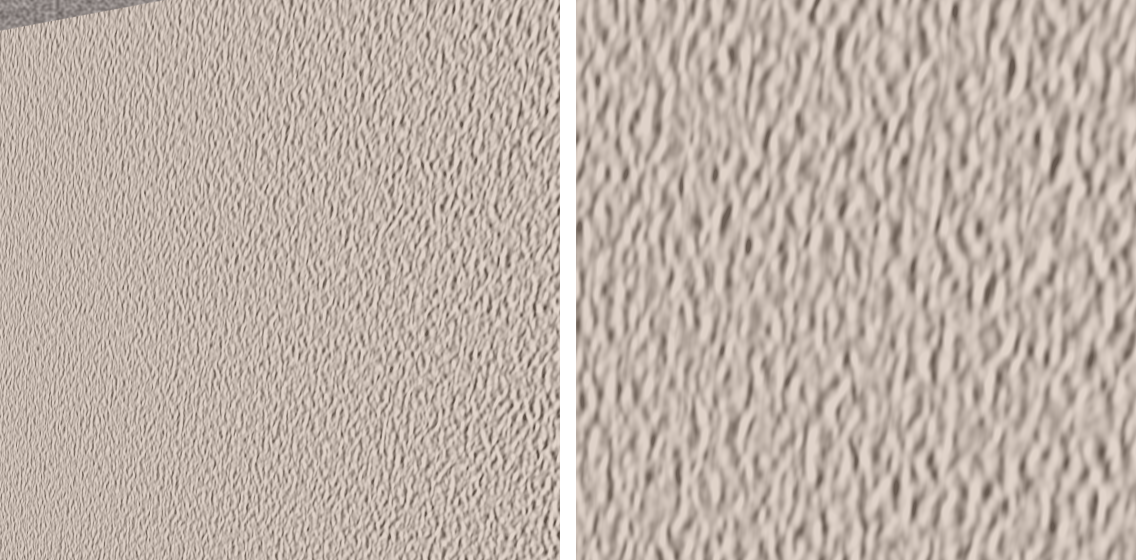
Left, the full canvas; right, a detail of the centre.
This texture is drawn by a Shadertoy shader. Its source:

```glsl
// Rough beige stucco wall receding to the left, with a grey strip above its edge.
#define GRAIN vec2(260.0, 88.0) // grains across and up at the far left
#define RECEDE vec2(0.6, 0.12)  // growth of the grain to the right and upward
#define HORIZON 0.57            // height where the wall is seen level
#define LEAN 0.05               // sideways tilt of the streaks
#define FINE 0.38               // weight of the fine grain
#define RELIEF 3.2              // scales slope to unit deviation
#define CONTRAST 0.105          // tone change per unit of slope
#define SKEW 0.018              // deepens shadows, flattens lit faces
#define PLASTER vec3(0.761, 0.710, 0.673)
#define STRIP vec3(0.56, 0.53, 0.52)

// Random unit vector for a lattice point
vec2 randomDirection(vec2 cell) {
    float angle = 6.2831853 * fract(sin(dot(cell, vec2(127.1, 311.7))) * 43758.5453);
    return vec2(cos(angle), sin(angle));
}

float gradientNoise(vec2 p) {
    vec2 cell = floor(p);
    vec2 f = fract(p);
    vec2 s = f * f * (3.0 - 2.0 * f);
    vec2 e = vec2(1.0, 0.0);
    float a = dot(randomDirection(cell), f);
    float b = dot(randomDirection(cell + e.xy), f - e.xy);
    float c = dot(randomDirection(cell + e.yx), f - e.yx);
    float d = dot(randomDirection(cell + e.xx), f - e.xx);
    return mix(mix(a, b, s.x), mix(c, d, s.x), s.y);
}

// Two octaves of plaster height
float stuccoHeight(vec2 p) {
    return gradientNoise(p) + FINE * gradientNoise(p * 1.75 + 17.3);
}

// Slope across the wall: faces toward the left catch the light
float stuccoSlope(vec2 p) {
    p.x += 0.4 * gradientNoise(p * 0.45 + 31.7);
    vec2 reach = vec2(0.3, 0.0);
    return RELIEF * (stuccoHeight(p + reach) - stuccoHeight(p - reach));
}

// Perspective: grains shrink toward the lower left
vec2 wallPosition(vec2 uv) {
    float nearness = 1.0 + dot(RECEDE, uv - vec2(0.0, 0.5));
    vec2 p = vec2(uv.x - LEAN * (uv.y - 0.5), uv.y - HORIZON);
    return GRAIN * p / nearness;
}

void mainImage(out vec4 fragColor, in vec2 fragCoord) {
    vec2 uv = fragCoord / iResolution.xy;

    // Wall: lit faces cut by narrow shadows
    float slope = clamp(stuccoSlope(wallPosition(uv)), -2.5, 1.6);
    slope *= mix(0.8, 1.1, uv.x);
    vec3 wall = PLASTER + CONTRAST * slope - SKEW * slope * slope;

    // Mottled strip beyond the top edge
    float mottle = gradientNoise(uv * 150.0) + 0.6 * gradientNoise(uv * 60.0);
    vec3 strip = STRIP + 0.2 * mottle;

    float edge = uv.y - (0.945 + 0.187 * uv.x);
    float softness = 1.0 / iResolution.y;
    vec3 color = mix(wall, strip, smoothstep(-softness, softness, edge));
    fragColor = vec4(color, 1.0);
}
```
